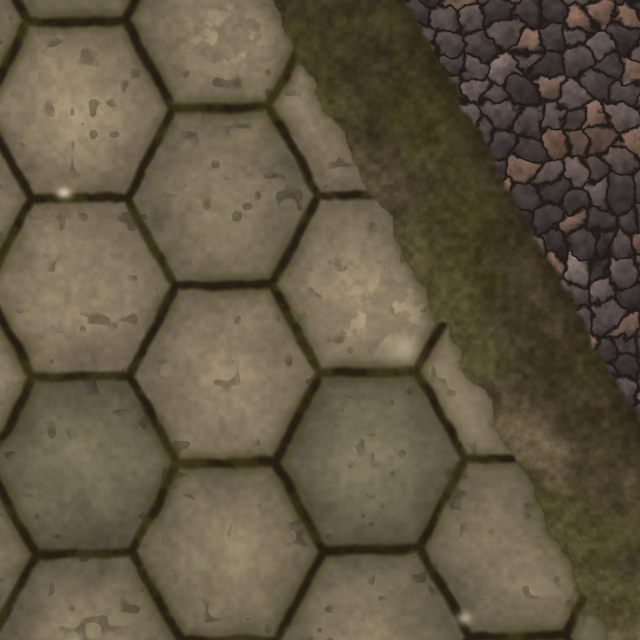
Give the GLSL for this texture, as a WebGL 1 fragment shader.

```glsl
precision highp float;
// Worn hexagonal pavers meeting a mossy diagonal kerb, with loose gravel beyond it.
// A skewed hex lattice gives the joints, two wobbly lines bound the kerb,
// and a Voronoi pattern makes the stones. Value noise weathers every surface.

uniform vec2 u_resolution;

const vec2 HEX_ORIGIN = vec2(0.3516, 0.4154);
const vec2 HEX_SCALE = vec2(3.855, 3.605);
const vec2 HEX_SKEW = vec2(0.054, -0.052);
const float JOINT_HALF = 0.024;
const float KERB_INNER = 0.423;
const float KERB_OUTER = 0.632;
const float GRAVEL_SCALE = 25.0;
const vec3 PAVER_LIGHT = vec3(0.545, 0.490, 0.395);
const vec3 PAVER_COOL = vec3(0.405, 0.375, 0.295);
const vec3 JOINT_DARK = vec3(0.150, 0.122, 0.075);
const vec3 MOSS = vec3(0.255, 0.245, 0.105);
const vec3 KERB_DARK = vec3(0.235, 0.200, 0.132);
const vec3 KERB_WORN = vec3(0.385, 0.340, 0.255);
const vec3 CHIP = vec3(0.740, 0.665, 0.535);

float hash(vec2 p) {
  vec3 q = fract(vec3(p.xyx) * 0.1031);
  q += dot(q, q.yzx + 33.33);
  return fract((q.x + q.y) * q.z);
}

float noise(vec2 p) {
  vec2 i = floor(p), f = fract(p);
  f = f * f * (3.0 - 2.0 * f);
  return mix(mix(hash(i), hash(i + vec2(1.0, 0.0)), f.x),
             mix(hash(i + vec2(0.0, 1.0)), hash(i + vec2(1.0, 1.0)), f.x), f.y);
}

float fbm(vec2 p) {
  float sum = 0.0, amp = 0.53;
  for (int i = 0; i < 4; i++) {
    sum += amp * noise(p);
    p = mat2(1.6, 1.2, -1.2, 1.6) * p + 7.3;
    amp *= 0.5;
  }
  return sum;
}

// Soft round spot of radius r.
float glow(vec2 p, vec2 centre, vec2 r) {
  vec2 d = (p - centre) / r;
  return exp(-dot(d, d));
}

// Offset from the nearest hexagon centre; neighbouring rows are one unit apart.
vec2 hexCell(vec2 p) {
  vec2 s = vec2(1.7320508, 1.0);
  vec2 a = mod(p + 0.5 * s, s) - 0.5 * s;
  vec2 b = mod(p, s) - 0.5 * s;
  return dot(a, a) < dot(b, b) ? a : b;
}

float hexEdge(vec2 p) {
  p = abs(p);
  return 0.5 - max(p.y, dot(p, vec2(0.8660254, 0.5)));
}

vec3 gravel(vec2 uv) {
  vec2 p = uv * GRAVEL_SCALE + 0.7 * (vec2(fbm(uv * 45.0), fbm(uv * 45.0 + 31.0)) - 0.5);
  vec2 base = floor(p), id = base, toStone = vec2(0.0);
  float near = 9.0, next = 9.0;
  for (int j = -1; j <= 1; j++) {
    for (int i = -1; i <= 1; i++) {
      vec2 c = base + vec2(float(i), float(j));
      vec2 d = c + 0.12 + 0.76 * vec2(hash(c), hash(c + 57.0)) - p;
      float len = length(d * vec2(1.0, 1.12));
      if (len < near) { next = near; near = len; id = c; toStone = d; }
      else next = min(next, len);
    }
  }
  float tone = hash(id + 11.0);
  vec3 stone = mix(vec3(0.23, 0.205, 0.20), vec3(0.43, 0.375, 0.355), tone * tone);
  stone = mix(stone, vec3(0.50, 0.39, 0.325), step(0.85, hash(id + 91.0)) * 0.75);
  stone *= 0.95 + 0.5 * dot(toStone, vec2(0.35, -0.75)) + 0.5 * (fbm(uv * 90.0) - 0.5);
  stone = mix(stone, vec3(0.40, 0.285, 0.22), 0.4 * glow(uv, vec2(0.92, 0.78), vec2(0.07, 0.04)));
  return mix(vec3(0.125, 0.105, 0.09), stone, smoothstep(0.0, 0.26, next - near));
}

void main() {
  vec2 uv = gl_FragCoord.xy / u_resolution;
  float aa = max(0.003, 1.0 / u_resolution.y);
  float broad = fbm(uv * 7.0), mid = fbm(uv * 24.0 + 5.0), grain = fbm(uv * 95.0 + 13.0);
  float drop = 1.0 - uv.y;
  float inner = (uv.x - KERB_INNER - 0.53 * drop) / 1.132 + 0.036 * (mid - 0.5);
  float outer = (uv.x - KERB_OUTER - 0.555 * drop) / 1.144 + 0.03 * (mid - 0.5);

  // Pavers: tone follows each tile's centre, with a lit crown and dirty rim.
  vec2 q = uv - HEX_ORIGIN;
  vec2 cell = hexCell(q * HEX_SCALE + HEX_SKEW * q.yx + 0.035 * (vec2(mid, fbm(uv * 24.0 + 41.0)) - 0.5));
  vec2 centre = uv - cell / HEX_SCALE;
  float edge = min(hexEdge(cell), -inner * 3.7 + 0.035);
  float band = (centre.y - 0.27) / 0.09;
  float cool = 0.85 * exp(-band * band) + 0.45 * smoothstep(0.2, 0.1, centre.y)
             + 0.3 * glow(centre, vec2(0.35, 0.70), vec2(0.08)) + 0.4 * smoothstep(0.9, 1.0, centre.y);
  vec3 col = mix(PAVER_LIGHT, PAVER_COOL, clamp(cool, 0.0, 1.0));
  col *= 0.80 + 0.20 * smoothstep(0.02, 0.30, edge) + 0.08 * smoothstep(0.25, 0.5, edge);
  col *= 1.0 + 0.26 * (broad - 0.5) + 0.20 * (mid - 0.5) + 0.22 * (grain - 0.5);
  col *= 1.0 - 0.25 * smoothstep(0.68, 0.8, noise(uv * 62.0)) * smoothstep(0.5, 0.7, mid);
  float chips = glow(uv, vec2(0.59, 0.51), vec2(0.06, 0.055)) + 0.8 * glow(uv, vec2(0.36, 0.94), vec2(0.06, 0.05));
  col = mix(col, CHIP, 0.75 * chips * smoothstep(0.48, 0.66, fbm(uv * 48.0)));
  col = mix(col, CHIP, 0.22 * glow(uv, vec2(0.72, 0.38), vec2(0.05, 0.08)));

  // Recessed joints with patchy moss along their shoulders.
  float shoulder = smoothstep(0.095, 0.015, edge);
  col = mix(col, MOSS, 0.55 * shoulder * smoothstep(0.35, 0.65, broad));
  vec3 joint = mix(JOINT_DARK, MOSS, 0.6 * smoothstep(0.45, 0.68, mid)) * (0.8 + 0.4 * grain);
  col = mix(joint, col, smoothstep(JOINT_HALF - 0.015, JOINT_HALF + 0.018, edge));

  // Kerb: worn and pale beside the pavers, darker and greener towards the gravel.
  float worn = 0.75 * exp(-abs(inner - 0.025) * 17.0) * smoothstep(0.95, 0.55, uv.y) + 0.25 * smoothstep(0.3, 0.0, uv.y);
  worn += 0.4 * glow(uv, vec2(0.71, 0.49), vec2(0.05)) + 0.45 * glow(uv, vec2(0.84, 0.29), vec2(0.05));
  vec3 kerb = mix(KERB_DARK, KERB_WORN, clamp(worn + 0.9 * (mid - 0.45), 0.0, 1.0));
  kerb = mix(kerb, MOSS, 0.45 * smoothstep(0.45, 0.65, broad));
  kerb *= 1.0 + 0.55 * (grain - 0.5) + 0.25 * (mid - 0.5);
  kerb *= 1.0 - 0.22 * smoothstep(-0.05, 0.0, outer);
  col = mix(col, kerb, smoothstep(-aa, aa * 2.0, inner));
  col = mix(col, gravel(uv), smoothstep(-aa, aa * 2.0, outer));

  // Stray pale pebbles.
  float pebble = glow(uv, vec2(0.10, 0.699), vec2(0.012, 0.009)) + 0.6 * glow(uv, vec2(0.632, 0.456), vec2(0.02))
               + 0.7 * glow(uv, vec2(0.726, 0.034), vec2(0.013, 0.010));
  col = mix(col, vec3(0.80, 0.74, 0.63), pebble);
  gl_FragColor = vec4(clamp(col, 0.0, 1.0), 1.0);
}
```
